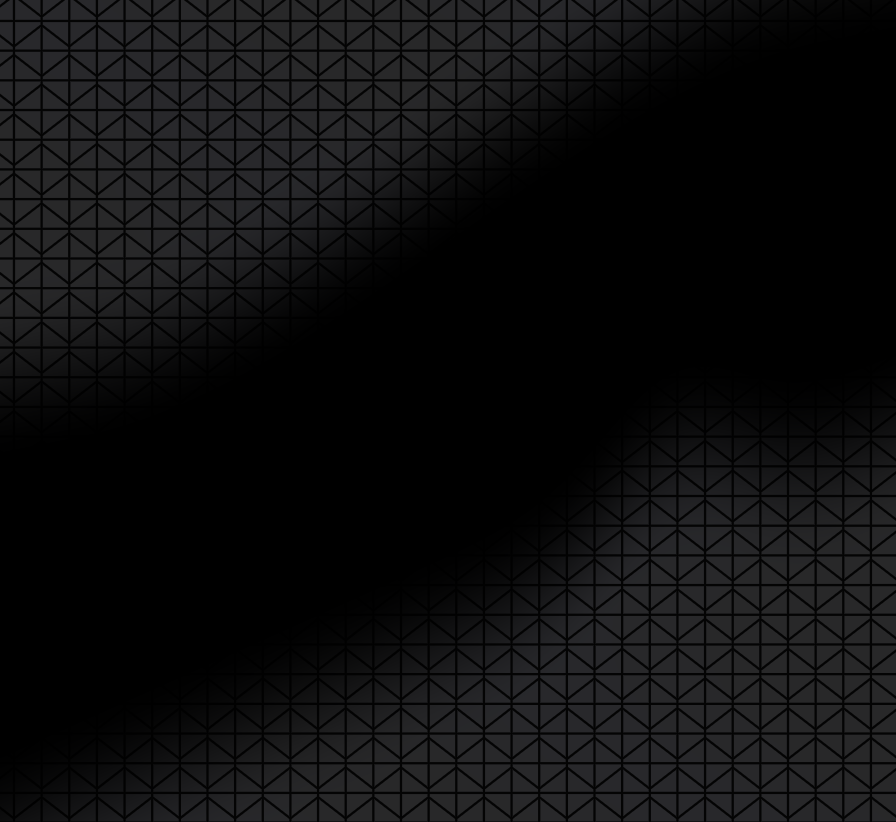
Give the GLSL for this background, as a WebGL 1 fragment shader.

```glsl
precision highp float;
// Dark panel of triangular tiles: a ruled grid with a zigzag in every row,
// lit softly in the upper left and lower right. A curved black band crosses
// between the two lights; its edges are height functions of x.

uniform vec2 u_resolution;

// Lengths are in canvas heights, measured from the lower left.
const vec2 CELL = vec2(0.03363, 0.03612);
const vec2 GRID_ORIGIN = vec2(0.0170, 0.9745);
const float LINE_HALF_WIDTH = 0.0014;
const float ZIGZAG_INSET = 0.14;     // gap to the row lines, in cells
const float UPPER_FADE = 0.22;
const float LOWER_FADE = 0.24;
const vec3 TILE_COLOR = vec3(0.155, 0.155, 0.160);
const vec3 LINE_COLOR = vec3(0.016, 0.016, 0.017);
const vec3 COOL_TINT = vec3(0.000, 0.001, 0.008);

// Height of the band's upper edge: a gentle slope with a smooth step.
float upperEdge(float x) {
  return 0.435 + 0.2 * x + 0.3 * smoothstep(0.1, 1.0, x);
}

// Height of the band's lower edge: a straight slope with one bulge.
float lowerEdge(float x) {
  float bulge = (x - 0.82) / 0.12;
  return 0.093 + 0.45 * x + 0.1 * exp(-bulge * bulge);
}

// Distance to the nearest grid line or zigzag.
float latticeDistance(vec2 p) {
  vec2 q = (p - GRID_ORIGIN) / CELL;
  vec2 toLine = abs(fract(q + 0.5) - 0.5) * CELL;

  // Alternate rows shift by one column, so peaks meet troughs.
  float row = floor(q.y);
  float wave = abs(mod(q.x + row, 2.0) - 1.0);
  float zigzag = mix(ZIGZAG_INSET, 1.0 - ZIGZAG_INSET, wave);
  float slope = (1.0 - 2.0 * ZIGZAG_INSET) * CELL.y / CELL.x;
  float toZigzag = abs(q.y - row - zigzag) * CELL.y / sqrt(1.0 + slope * slope);

  return min(min(toLine.x, toLine.y), toZigzag);
}

void main() {
  vec2 p = gl_FragCoord.xy / u_resolution.y;
  float pixel = 1.0 / u_resolution.y;

  // Light on both sides of the band
  float above = smoothstep(0.0, UPPER_FADE, p.y - upperEdge(p.x));
  float below = smoothstep(0.0, LOWER_FADE, lowerEdge(p.x) - p.y);
  float light = max(above, below);

  // Tiles with a slight cool drift, then the lines over them
  float drift = 0.5 + 0.5 * sin(9.0 * p.x + 2.0 * sin(7.0 * p.y));
  vec3 tile = TILE_COLOR + COOL_TINT * drift;
  float line = clamp((LINE_HALF_WIDTH - latticeDistance(p)) / pixel + 0.5, 0.0, 1.0);

  gl_FragColor = vec4(mix(tile, LINE_COLOR, line) * light, 1.0);
}
```
